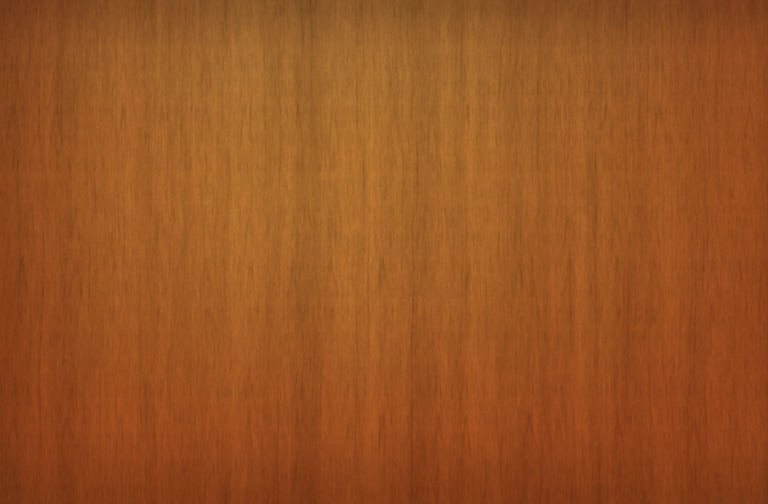
A Shadertoy shader for this texture:

```glsl
// Varnished wood veneer: vertical grain, orange-brown sheen and darkened edges.

const vec3 GOLDEN = vec3(0.640, 0.403, 0.168);
const vec3 RUSSET = vec3(0.565, 0.255, 0.100);
const vec3 OLIVE_TINT = vec3(0.95, 1.01, 1.12);

float hash(vec2 p) {
    vec3 q = fract(vec3(p.xyx) * 0.1031);
    q += dot(q, q.yzx + 33.33);
    return fract((q.x + q.y) * q.z);
}

float noise(vec2 p) {
    vec2 cell = floor(p);
    vec2 f = fract(p);
    f = f * f * (3.0 - 2.0 * f);
    float low = mix(hash(cell), hash(cell + vec2(1.0, 0.0)), f.x);
    float high = mix(hash(cell + vec2(0.0, 1.0)), hash(cell + vec2(1.0, 1.0)), f.x);
    return mix(low, high, f.y);
}

// Noise centred on zero, stretched by a separate frequency per axis.
float fibre(vec2 p, vec2 frequency, float seed) {
    return noise(p * frequency + seed) - 0.5;
}

// Broad strips whose tone jumps at blended borders.
float strips(float x, float count, float softness, float seed) {
    float s = x * count + seed;
    float i = floor(s);
    float blend = smoothstep(1.0 - softness, 1.0, fract(s));
    return mix(hash(vec2(i, seed)), hash(vec2(i + 1.0, seed)), blend) - 0.5;
}

// Thin dark veins, broken into lengths along the grain.
float veins(vec2 p, float count, float width, float breaks, float seed) {
    float s = p.x * count + seed;
    float i = floor(s);
    float centre = 0.25 + 0.5 * hash(vec2(i, seed));
    float distanceToVein = abs(fract(s) - centre) / count;
    float strength = smoothstep(0.4, 0.8, noise(vec2(i * 7.3 + seed, p.y * breaks)));
    return strength * (1.0 - smoothstep(0.0, width, distanceToVein));
}

// Short slanted pores, one per cell with its own tilt, length and darkness.
float pores(vec2 p, vec2 size, float seed) {
    vec2 cell = floor(p / size);
    vec2 q = p / size - cell - 0.5;
    float pick = hash(cell + seed);
    q.x += (pick - 0.5) * 0.4 + (hash(cell + seed + 3.0) - 0.5) * 0.6 * q.y;
    float body = 1.0 - smoothstep(0.04, 0.28, abs(q.x));
    float ends = 1.0 - smoothstep(0.15, 0.45, abs(q.y));
    return body * ends * hash(cell + seed + 8.0);
}

// Narrow nested arches, one figure scattered in each cell.
float cathedral(vec2 p, vec2 size, float seed) {
    vec2 cell = floor(p / size);
    vec2 q = p / size - cell - 0.5;
    q.x = (q.x - (hash(cell + seed) - 0.5) * 0.5) * size.x;
    float span = 0.008 + 0.007 * hash(cell + seed + 5.0);
    float mask = exp(-pow(q.x / span, 2.0)) * smoothstep(0.48, 0.15, abs(q.y));
    float rings = q.y * size.y * 65.0 + 5.0 * sqrt(q.x * q.x / (span * span) + 0.04);
    return mask * pow(0.5 + 0.5 * sin(rings), 3.0);
}

// Total brightness change made by the wood figure.
float woodTone(vec2 p) {
    vec2 w = p;
    w.x += 0.010 * fibre(p, vec2(5.0, 4.0), 3.0) + 0.005 * fibre(p, vec2(18.0, 13.0), 9.0);
    float tone = 0.070 * strips(w.x, 17.0, 0.35, 4.0);
    tone += 0.055 * strips(w.x, 41.0, 0.40, 17.0);
    tone += 0.050 * fibre(w, vec2(75.0, 5.0), 31.0);
    tone += 0.065 * fibre(w, vec2(160.0, 18.0), 53.0);
    tone += 0.070 * fibre(w, vec2(270.0, 60.0), 71.0);
    tone += 0.055 * fibre(p, vec2(330.0, 230.0), 97.0);
    tone -= 0.060 * veins(w, 19.0, 0.0035, 5.0, 12.0);
    tone -= 0.055 * veins(w, 43.0, 0.0030, 9.0, 28.0);
    tone -= 0.050 * pores(w, vec2(0.011, 0.050), 15.0);
    tone -= 0.045 * pores(w + 0.017, vec2(0.008, 0.028), 36.0);
    tone -= 0.075 * cathedral(w, vec2(0.09, 0.31), 6.0);
    return tone + 0.025;
}

// Golden glow above the middle, turning russet to the sides and the bottom.
vec3 sheen(vec2 uv, float streak) {
    vec2 offset = uv - vec2(0.41, 0.72);
    offset.x *= offset.x < 0.0 ? 1.3 : 1.0;
    float russet = smoothstep(0.06, 0.80, length(offset) + streak);
    vec3 colour = mix(GOLDEN, RUSSET, russet);
    return colour * mix(vec3(1.0), OLIVE_TINT, smoothstep(0.65, 1.0, uv.y));
}

float vignette(vec2 uv) {
    float top = smoothstep(0.88, 1.02, uv.y);
    float bottom = smoothstep(0.16, -0.03, uv.y);
    float left = smoothstep(0.14, -0.02, uv.x);
    float right = smoothstep(0.92, 1.02, uv.x);
    return (1.0 - 0.14 * top) * (1.0 - 0.14 * bottom) * (1.0 - 0.13 * left) * (1.0 - 0.08 * right);
}

void mainImage(out vec4 fragColor, in vec2 fragCoord) {
    vec2 uv = fragCoord / iResolution.xy;
    vec2 p = fragCoord / iResolution.y;

    float streak = 0.05 * fibre(p, vec2(11.0, 0.7), 44.0);
    float tone = woodTone(p);
    vec3 colour = sheen(uv, streak) * vignette(uv);

    // Darker grain loses a little more green and blue than red.
    colour *= 1.02 + tone * vec3(1.0, 1.15, 1.2);
    fragColor = vec4(clamp(colour, 0.0, 1.0), 1.0);
}
```
